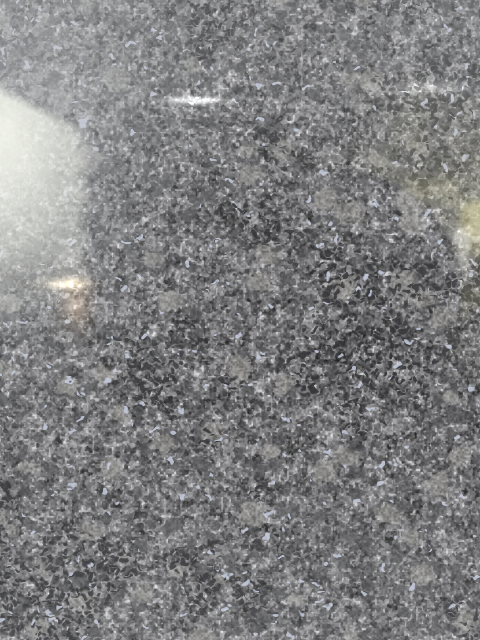
Write a WebGL 2 fragment shader that draws this texture.

```glsl
#version 300 es
precision highp float;

uniform vec2 u_resolution;
out vec4 fragColor;

#define STONE_TONE 0.385
#define COARSE_CELLS 44.0
#define FINE_CELLS 120.0
#define DUST_CELLS 230.0
#define PALE_CELLS 11.0
#define DARK_CELLS 30.0
#define BLACK_CELLS 75.0
#define FLECK_CELLS 42.0
#define VEIL 0.10
#define VEIL_COLOR vec3(0.79, 0.80, 0.81)
#define WINDOW_COLOR vec3(0.97, 0.98, 0.94)
#define FOLIAGE_COLOR vec3(0.74, 0.72, 0.54)

float hash(vec2 p) {
    vec3 q = fract(p.xyx * 0.1031);
    q += dot(q, q.yzx + 33.33);
    return fract((q.x + q.y) * q.z);
}

vec2 hash2(vec2 p) {
    return vec2(hash(p), hash(p + 57.3));
}

float noise(vec2 p) {
    vec2 i = floor(p), f = fract(p);
    f = f * f * (3.0 - 2.0 * f);
    vec2 e = vec2(0.0, 1.0);
    return mix(mix(hash(i), hash(i + e.yx), f.x),
               mix(hash(i + e.xy), hash(i + e.yy), f.x), f.y);
}

// Random tone per crystal, blended softly across the boundaries
float mosaic(vec2 p) {
    vec2 cell = floor(p);
    float sum = 0.0, weights = 0.0;
    for (int y = -1; y <= 1; y++)
    for (int x = -1; x <= 1; x++) {
        vec2 id = cell + vec2(x, y);
        float w = exp(-14.0 * length(id + hash2(id) - p));
        sum += w * hash(id + 19.7);
        weights += w;
    }
    return sum / weights;
}

// Coverage of scattered spots; radius is measured in cells
float spots(vec2 p, float density, float radius, float blur) {
    vec2 cell = floor(p);
    float cover = 0.0;
    for (int y = -1; y <= 1; y++)
    for (int x = -1; x <= 1; x++) {
        vec2 id = cell + vec2(x, y);
        vec2 d = p - id - hash2(id + 7.1);
        d.y *= mix(0.9, 1.5, hash(id + 23.9));
        float r = radius * mix(0.55, 1.0, hash(id + 41.3));
        float spot = 1.0 - smoothstep(r - blur, r + blur, length(d));
        cover = max(cover, spot * step(hash(id + 83.7), density));
    }
    return cover;
}

float glow(vec2 p, vec2 center, vec2 size) {
    vec2 d = (p - center) / size;
    return exp(-dot(d, d));
}

vec3 granite(vec2 p) {
    vec2 ragged = p + 0.016 * (vec2(noise(p * 95.0), noise(p * 95.0 + 31.0)) - 0.5);
    float dust = noise(p * DUST_CELLS) - 0.5;
    float cluster = noise(p * 7.0 + 11.0) * 0.6 + noise(p * 19.0) * 0.4;

    // Crystal ground
    float tone = STONE_TONE + 0.20 * (mosaic(ragged * COARSE_CELLS) - 0.5)
               + 0.30 * (mosaic(p * FINE_CELLS) - 0.5) + 0.24 * dust;
    tone += 0.24 * smoothstep(0.66, 0.92, noise(p * 175.0 + 5.0));
    vec3 color = tone * vec3(1.0, 0.995, 1.01);

    // Smooth dark crystals and ragged pale ones
    float dark = spots(ragged * DARK_CELLS, 0.42, 0.42, 0.09);
    color = mix(color, vec3(0.285, 0.285, 0.295) + 0.10 * dust, 0.75 * dark);
    float pale = spots(ragged * PALE_CELLS + 3.0, 0.42, 0.33, 0.05);
    vec3 paleColor = vec3(0.56, 0.555, 0.54) + 0.22 * dust
                   + 0.14 * (mosaic(p * FINE_CELLS + 9.0) - 0.5);
    color = mix(color, paleColor, 0.72 * pale);

    // Clustered black mica and bluish white flecks
    float black = spots(ragged * BLACK_CELLS + 17.0, 0.6, 0.5, 0.16);
    color = mix(color, vec3(0.12, 0.12, 0.135), 0.85 * black * smoothstep(0.48, 0.68, cluster));
    float fleck = spots(ragged * FLECK_CELLS + 29.0, 0.13, 0.26, 0.08);
    return mix(color, vec3(0.78, 0.81, 0.89), 0.85 * fleck);
}

// Light mirrored in the polished face
vec3 reflections(vec3 color, vec2 p) {
    float veil = VEIL + 0.42 * glow(p, vec2(0.0, 1.0), vec2(0.30, 0.42))
               + 0.22 * smoothstep(0.8, 1.33, p.y) * (1.0 - 0.5 * p.x)
               + 0.12 * glow(p, vec2(1.0, 1.1), vec2(0.3, 0.4))
               + 0.10 * smoothstep(0.55, 0.0, p.y);
    color = mix(color, VEIL_COLOR, veil);

    // Bright window with a sloping top
    float pane = (1.0 - smoothstep(0.15, 0.20, p.x))
               * (1.0 - smoothstep(-0.015, 0.02, p.y - 1.145 + 0.5 * p.x))
               * smoothstep(0.60, 0.85, p.y);
    float strength = 0.30 + 0.58 * glow(p, vec2(0.0, 1.05), vec2(0.14, 0.22));
    color = mix(color, WINDOW_COLOR, pane * strength);

    // Foliage cut off by a round shadow
    float outside = smoothstep(0.25, 0.275, length(p - vec2(0.70, 0.72)));
    float leaves = smoothstep(0.25, 0.75, noise(p * vec2(13.0, 17.0)));
    float foliage = glow(p, vec2(1.0, 0.90), vec2(0.17, 0.18)) * outside;
    color = mix(color, FOLIAGE_COLOR, foliage * (0.2 + 0.5 * leaves));
    float glint = smoothstep(0.55, 0.85, noise(p * 32.0 + 4.0));
    color += 0.30 * glint * outside * glow(p, vec2(0.94, 0.83), vec2(0.06, 0.09));

    // Narrow highlights
    float ripple = 0.6 + 0.4 * noise(p * 60.0);
    color += 0.65 * ripple * glow(p, vec2(0.405, 1.124), vec2(0.065, 0.008));
    color += 0.28 * ripple * glow(p, vec2(0.90, 1.150), vec2(0.09, 0.014));
    color += vec3(0.40, 0.36, 0.28) * glow(p, vec2(0.14, 0.742), vec2(0.045, 0.012));
    color += vec3(0.12, 0.07, 0.02) * glow(p, vec2(0.16, 0.70), vec2(0.03, 0.05));
    return color;
}

void main() {
    vec2 p = gl_FragCoord.xy / u_resolution.x;
    fragColor = vec4(clamp(reflections(granite(p), p), 0.0, 1.0), 1.0);
}
```
